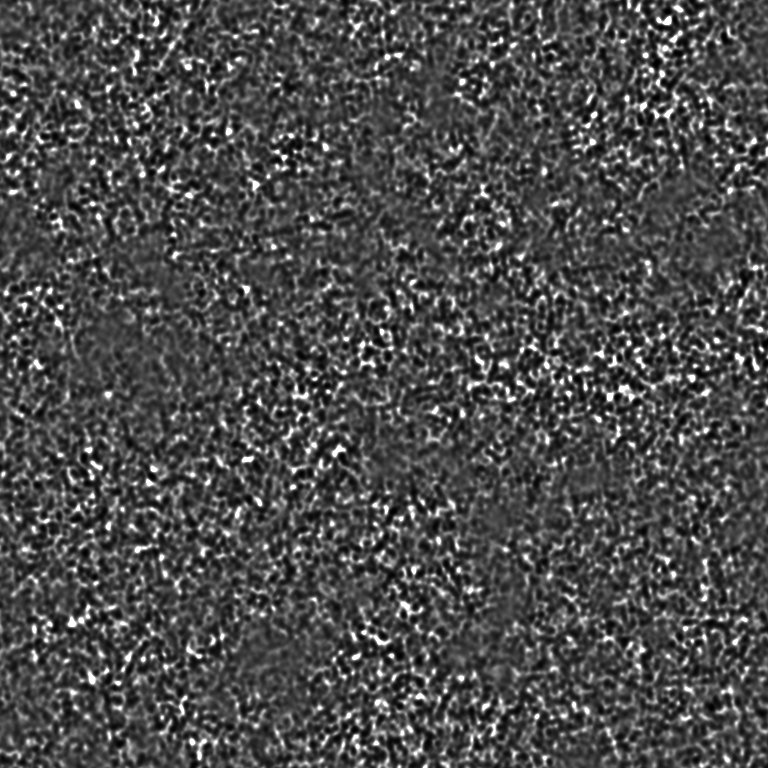
Reproduce this texture procedurally as a WebGL 1 fragment shader.

```glsl
precision highp float;

uniform vec2 u_resolution;

const float GRAIN_DEVIATION = 0.265;
const float MID_TONE = 0.30;
const float TONE_CURVE = 0.50;
const float BLACK_OFFSET = 0.038;

// Random gradient in [-1, 1] for a lattice cell
vec2 hashGradient(vec2 cell, float seed) {
  vec2 phase = vec2(dot(cell, vec2(127.1, 311.7)),
                    dot(cell, vec2(269.5, 183.3))) + seed;
  return 2.0 * fract(sin(phase) * 43758.5453) - 1.0;
}

float cornerValue(vec2 cell, vec2 local, vec2 corner, float seed) {
  return dot(hashGradient(cell + corner, seed), local - corner);
}

// Gradient noise, centred on zero
float gradientNoise(vec2 p, float seed) {
  vec2 cell = floor(p);
  vec2 local = fract(p);
  vec2 blend = local * local * (3.0 - 2.0 * local);
  float bottom = mix(cornerValue(cell, local, vec2(0.0, 0.0), seed),
                     cornerValue(cell, local, vec2(1.0, 0.0), seed), blend.x);
  float top = mix(cornerValue(cell, local, vec2(0.0, 1.0), seed),
                  cornerValue(cell, local, vec2(1.0, 1.0), seed), blend.x);
  return mix(bottom, top, blend.y);
}

vec2 rotate(vec2 p, float angle) {
  float c = cos(angle);
  float s = sin(angle);
  return vec2(c * p.x - s * p.y, s * p.x + c * p.y);
}

// Narrow band of rotated layers, scaled to unit deviation
float grain(vec2 p) {
  float fine = gradientNoise(rotate(p, 0.6) * 128.0, 3.7);
  float medium = gradientNoise(rotate(p, -0.35) * 98.0, 11.3);
  float coarse = gradientNoise(rotate(p, 1.1) * 60.0, 23.9);
  return (fine + medium + 0.5 * coarse) / GRAIN_DEVIATION;
}

// Rough and calm patches
float roughness(vec2 p) {
  float broad = gradientNoise(p * 6.0 + 0.37, 41.2);
  float small = gradientNoise(rotate(p, 0.8) * 21.0, 57.6);
  return max(1.0 + 1.1 * broad + 1.1 * small, 0.35);
}

// Skewed tone curve: broad dark greys, few bright peaks
float grainTone(float height) {
  return MID_TONE * exp(TONE_CURVE * height) - BLACK_OFFSET;
}

void main() {
  vec2 uv = gl_FragCoord.xy / min(u_resolution.x, u_resolution.y);
  vec2 stretched = uv * vec2(1.0, 0.9);
  float tone = grainTone(grain(stretched) * roughness(uv));
  gl_FragColor = vec4(vec3(clamp(tone, 0.0, 1.0)), 1.0);
}
```
